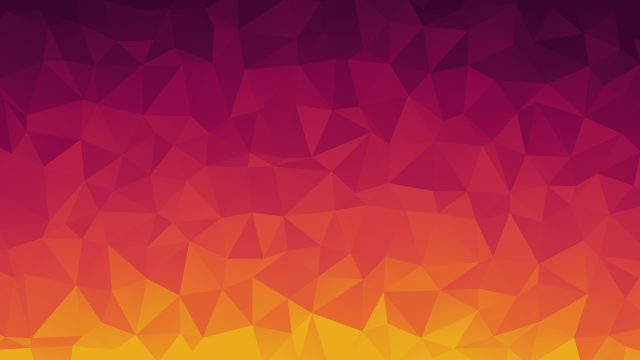
Reproduce this background procedurally as a WebGL 2 fragment shader.

```glsl
#version 300 es
precision highp float;
// Low-poly sunset: jittered triangular facets shaded from gold up to dark plum.

uniform vec2 u_resolution;
out vec4 fragColor;

const float ROWS = 10.0;          // facet rows over the canvas height
const float JITTER = 0.40;        // vertex displacement, below 0.5 keeps cells simple
const float TONE_SPREAD = 0.13;   // random tone range between facets
const float FLATNESS = 0.55;      // 0 = smooth gradient, 1 = flat facets
const float TILT = 0.22;          // strength of the shading slope inside a facet
const float BOW = 0.11;           // how far the warm bands sag towards the sides
const float BOW_CENTER = 0.47;

const int STOPS = 8;
const float STOP_HEIGHT[STOPS] = float[](0.0, 0.05, 0.15, 0.31, 0.505, 0.71, 0.89, 1.0);
const vec3 STOP_COLOR[STOPS] = vec3[](
    vec3(0.92, 0.67, 0.11), vec3(0.91, 0.58, 0.13),
    vec3(0.90, 0.41, 0.18), vec3(0.84, 0.25, 0.25),
    vec3(0.72, 0.12, 0.28), vec3(0.54, 0.03, 0.28),
    vec3(0.33, 0.03, 0.22), vec3(0.23, 0.02, 0.17));

vec2 hash2(vec2 p) {
    vec3 q = fract(p.xyx * vec3(0.1031, 0.1030, 0.0973));
    q += dot(q, q.yzx + 33.33);
    return fract((q.xx + q.yz) * q.zy);
}

float cross2(vec2 a, vec2 b) {
    return a.x * b.y - a.y * b.x;
}

vec3 ramp(float height) {
    vec3 color = STOP_COLOR[0];
    for (int i = 1; i < STOPS; i++) {
        float low = STOP_HEIGHT[i - 1];
        float t = clamp((height - low) / (STOP_HEIGHT[i] - low), 0.0, 1.0);
        color = mix(color, STOP_COLOR[i], t);
    }
    return color;
}

vec2 vertex(vec2 id) {
    return id + JITTER * (2.0 * hash2(id + 57.0) - 1.0);
}

// Signed distance to one edge, positive on its left.
float edgeSide(vec2 p, vec2 a, vec2 b) {
    return cross2(b - a, p - a) / length(b - a);
}

// Facet colour in rgb and its antialiased coverage in alpha.
vec4 facet(vec2 p, vec2 a, vec2 b, vec2 c, vec2 seed, float pixel) {
    float inside = min(edgeSide(p, a, b), min(edgeSide(p, b, c), edgeSide(p, c, a)));
    float coverage = clamp(inside / pixel + 0.5, 0.0, 1.0);
    vec2 center = (a + b + c) / 3.0;
    vec2 shade = hash2(seed);
    float angle = 6.2832 * shade.y;
    float slope = TILT * dot(p - center, vec2(cos(angle), sin(angle)));
    float height = (mix(p.y, center.y, FLATNESS) + slope) / ROWS;

    // Bend the colour bands into a broad arch.
    float aspect = u_resolution.x / u_resolution.y;
    float across = 2.0 * (center.x / (ROWS * aspect) - BOW_CENTER);
    height += BOW * (across * across - 0.33);
    height += TONE_SPREAD * (shade.x - 0.5);
    return vec4(ramp(height), coverage);
}

void main() {
    vec2 p = gl_FragCoord.xy / u_resolution.y * ROWS;
    float pixel = ROWS / u_resolution.y;
    vec2 cell = floor(p);
    vec4 sum = vec4(0.0);

    // Jittered cells can reach into their neighbours.
    for (int j = -1; j <= 1; j++) {
        for (int i = -1; i <= 1; i++) {
            vec2 id = cell + vec2(i, j);
            vec2 a = vertex(id);
            vec2 b = vertex(id + vec2(1, 0));
            vec2 c = vertex(id + vec2(1, 1));
            vec2 d = vertex(id + vec2(0, 1));

            // Split along the shorter diagonal that stays inside the cell.
            bool acInside = cross2(b - a, c - a) > 0.0 && cross2(c - a, d - a) > 0.0;
            bool bdInside = cross2(b - a, d - a) > 0.0 && cross2(c - b, d - b) > 0.0;
            bool useAC = acInside && (!bdInside || length(c - a) < length(d - b));
            vec2 tip = useAC ? c : d;
            vec2 base = useAC ? a : b;
            vec4 first = facet(p, a, b, tip, id + 11.3, pixel);
            vec4 second = facet(p, base, c, d, id + 83.7, pixel);
            sum += vec4(first.rgb, 1.0) * first.a + vec4(second.rgb, 1.0) * second.a;
        }
    }
    fragColor = vec4(sum.rgb / max(sum.a, 0.001), 1.0);
}
```
